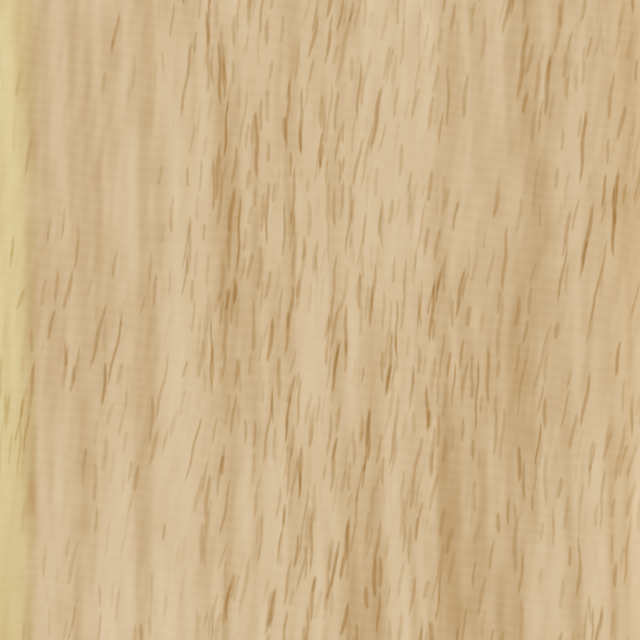
Give the GLSL for this texture, as a WebGL 2 fragment shader.

```glsl
#version 300 es
precision highp float;
// Pale oak with upright grain: stretched noise layers make the soft streaks,
// and a cellular scatter of thin, leaning, tapered flecks makes the pores.
// A single tone runs from brown to cream, with a slight tint at the sides.

uniform vec2 u_resolution;
out vec4 fragColor;

const vec3 BROWN = vec3(0.73, 0.60, 0.42);
const vec3 CREAM = vec3(0.85, 0.76, 0.62);
const vec3 LEFT_TINT = vec3(0.00, 0.015, -0.04);
const vec3 RIGHT_TINT = vec3(-0.01, -0.022, -0.035);
const float BASE_TONE = 0.72;
const float BAND_GAIN = 0.50;      // broad bands
const float STREAK_GAIN = 0.66;    // medium streaks
const float FINE_GAIN = 0.48;      // narrow streaks
const float MOTTLE_GAIN = 0.30;    // short broken fibres
const float RIPPLE_GAIN = 0.035;   // faint cross ripple
const float PALE_GAIN = 0.38;      // long light ribbons
const float SEAM_X = 0.053;
const float SEAM_GAIN = 0.50;
const vec2 LONG_CELLS = vec2(54.0, 9.0);
const vec2 SHORT_CELLS = vec2(76.0, 17.0);
const float LONG_GAIN = 0.85;
const float SHORT_GAIN = 0.60;
const float LEAN = 0.11;           // sideways shift of a fleck per unit of height

float hash(vec2 p) {
    vec3 q = fract(vec3(p.xyx) * 0.1031);
    q += dot(q, q.yzx + 33.33);
    return fract((q.x + q.y) * q.z);
}

// Value noise centred on zero.
float noise(vec2 p) {
    vec2 cell = floor(p), f = fract(p);
    f = f * f * (3.0 - 2.0 * f);
    float low = mix(hash(cell), hash(cell + vec2(1, 0)), f.x);
    float high = mix(hash(cell + vec2(0, 1)), hash(cell + vec2(1, 1)), f.x);
    return mix(low, high, f.y) - 0.5;
}

// Gentle sideways wander of the fibres.
float wander(vec2 p) {
    return 0.004 * sin(5.0 * p.y + 7.0 * p.x)
         + 0.002 * sin(13.0 * p.y + 17.0 * p.x + 1.3);
}

// Darkness of the strongest fleck near p, one candidate per cell.
float flecks(vec2 p, vec2 cells, float density, float seed) {
    vec2 home = floor(p * cells);
    float dark = 0.0;
    for (int j = -1; j <= 1; j++) {
        for (int i = -1; i <= 1; i++) {
            vec2 id = home + vec2(i, j);
            vec2 key = id + seed;
            vec2 jitter = vec2(hash(key + 11.0), hash(key + 37.0));
            vec2 d = p - (id + jitter) / cells;
            float halfLength = mix(0.25, 0.62, hash(key + 53.0)) / cells.y;
            float lean = LEAN + 0.22 * (hash(key + 71.0) - 0.5);
            float along = d.y / halfLength;
            float across = d.x - lean * d.y + 0.001 * sin(90.0 * d.y + 6.0 * jitter.x);
            float taper = max(1.0 - along * along, 0.0);
            float width = mix(0.0035, 0.0062, hash(key + 89.0)) * (0.45 + 0.55 * taper);
            float body = 1.0 - smoothstep(0.1, 1.0, abs(across) / width);
            float present = smoothstep(0.0, 0.12, density - hash(key + 97.0));
            float strength = mix(0.35, 1.0, hash(key + 131.0));
            dark = max(dark, body * smoothstep(0.0, 0.6, taper) * present * strength);
        }
    }
    return dark;
}

void main() {
    vec2 p = gl_FragCoord.xy / u_resolution.y;
    vec2 g = vec2(p.x + wander(p), p.y);

    // Streaks, from broad to narrow
    float tone = BASE_TONE;
    tone += BAND_GAIN * noise(g * vec2(9.0, 0.9) + 3.0);
    tone += STREAK_GAIN * noise(g * vec2(31.0, 1.7) + 19.0);
    tone += FINE_GAIN * noise(g * vec2(73.0, 4.5) + 41.0);
    tone += MOTTLE_GAIN * noise(vec2(g.x - LEAN * g.y, g.y) * vec2(125.0, 22.0) + 67.0);
    tone += RIPPLE_GAIN * sin(330.0 * p.y + 60.0 * p.x + 9.0 * noise(p * 14.0));

    // Light ribbons
    float ribbon = noise(g * vec2(21.0, 0.7) + 83.0);
    tone += PALE_GAIN * smoothstep(0.16, 0.42, ribbon);

    // Flecks gather in the middle and in a weaker strip on the right
    float middle = smoothstep(0.25, 0.36, p.x) * (1.0 - smoothstep(0.66, 0.78, p.x));
    float strip = smoothstep(0.78, 0.84, p.x);
    float density = 0.16 + 0.46 * middle + 0.22 * strip + 0.5 * noise(p * vec2(13.0, 4.0));
    tone -= LONG_GAIN * flecks(g, LONG_CELLS, density, 5.0);
    tone -= SHORT_GAIN * flecks(g, SHORT_CELLS, density, 211.0);

    // Soft dark seam near the left side
    float seamOffset = (g.x - SEAM_X + 0.012 * noise(vec2(p.y * 6.0, 2.0))) / 0.013;
    tone -= SEAM_GAIN * exp(-seamOffset * seamOffset) * (0.8 + noise(p * vec2(20.0, 9.0)));

    // Compress the highlights, then colour
    tone = mix(tone, 0.8 + 0.6 * (tone - 0.8), smoothstep(0.8, 1.0, tone));
    vec3 colour = mix(BROWN, CREAM, max(tone, -0.9));
    colour += LEFT_TINT * (1.0 - smoothstep(0.02, 0.07, p.x));
    colour += RIGHT_TINT * smoothstep(0.9, 1.0, p.x);
    fragColor = vec4(colour, 1.0);
}
```
